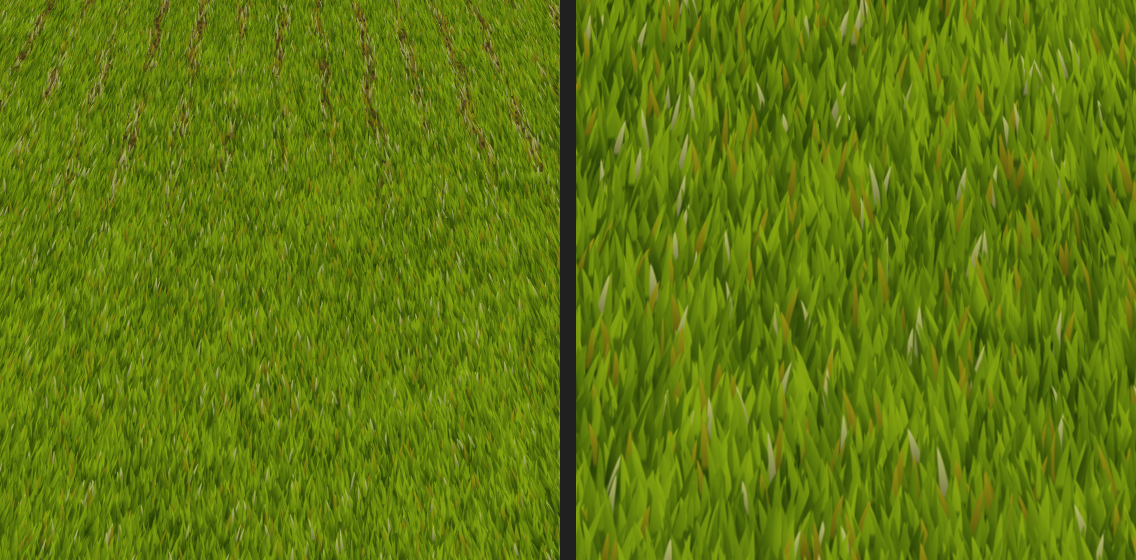
Left, the full canvas; right, a detail of the centre.
Reproduce this texture procedurally as a WebGL 2 fragment shader.

```glsl
#version 300 es
precision highp float;
// A sunlit field of young grass sown in rows that converge towards a far horizon.
// The ground is warped to log-perspective space, where jittered cells each hold one
// tapered blade; blades are painted from far to near over soil and shadow.

#define HORIZON 1.79          // height of the vanishing point
#define CENTRE_X 0.52         // horizontal place of the vanishing point
#define ROW_DENSITY 11.6      // sown rows per unit of ground
#define ROW_SHIFT 0.27
#define CELL vec2(0.007, 0.0032)
#define BLADE_LENGTH 0.026
#define BLADE_HALF_WIDTH 0.0020
#define LEAN 0.64
#define STRAW_SHARE 0.025
#define YELLOW_SHARE 0.06

uniform vec2 u_resolution;
out vec4 fragColor;

const vec3 SHADOW = vec3(0.15, 0.24, 0.02);
const vec3 GREEN = vec3(0.35, 0.47, 0.04);
const vec3 SUNLIT = vec3(0.52, 0.64, 0.06);
const vec3 YELLOW = vec3(0.60, 0.53, 0.07);
const vec3 STRAW = vec3(0.68, 0.70, 0.40);
const vec3 SOIL = vec3(0.33, 0.27, 0.10);

// Integer hash giving three values from 0 to 1
vec3 hash3(vec2 cell, int salt) {
  uvec3 h = uvec3(ivec3(ivec2(cell), salt));
  h = h * 1664525u + 1013904223u;
  h.x += h.y * h.z; h.y += h.z * h.x; h.z += h.x * h.y;
  h ^= h >> 16u;
  h.x += h.y * h.z; h.y += h.z * h.x; h.z += h.x * h.y;
  return vec3(h >> 8u) / 16777216.0;
}

float noise(vec2 p) {
  vec2 i = floor(p), f = fract(p);
  f = f * f * (3.0 - 2.0 * f);
  float low = mix(hash3(i, 7).x, hash3(i + vec2(1, 0), 7).x, f.x);
  float high = mix(hash3(i + vec2(0, 1), 7).x, hash3(i + vec2(1, 1), 7).x, f.x);
  return mix(low, high, f.y);
}

// Bareness of the ground between two rows, strongest far away
float bareGround(vec2 ground) {
  float y = HORIZON - exp(-ground.y);
  float wander = 0.22 * (noise(ground * vec2(14.0, 22.0)) - 0.5);
  float row = ground.x * ROW_DENSITY + ROW_SHIFT + wander;
  float offset = abs(row - floor(row + 0.5));
  float patches = smoothstep(0.15, 0.65, noise(vec2(floor(row + 0.5) * 3.0, ground.y * 16.0)));
  return smoothstep(0.24, 0.05, offset) * smoothstep(0.48, 0.82, y) * mix(0.35, 1.0, patches);
}

vec3 greenTone(float tone) {
  tone = clamp(tone, 0.0, 1.0);
  return tone < 0.5 ? mix(SHADOW, GREEN, tone * 2.0) : mix(GREEN, SUNLIT, tone * 2.0 - 1.0);
}

// Paints the blade rooted in one cell over the given colour
vec3 paintBlade(vec3 under, vec2 ground, vec2 cell, float soft, float clump, float bare) {
  vec3 place = hash3(cell, 1);
  vec2 root = (cell + place.xy) * CELL;
  vec2 q = ground - root;
  float size = BLADE_LENGTH * mix(0.6, 1.0, place.z);
  float t = q.y / size;
  if (t < 0.0 || t > 1.0) return under;

  vec3 look = hash3(cell, 2);
  float lean = (look.x - 0.5) * LEAN + 0.3 * root.x;
  float side = q.x - lean * size * mix(t, t * t, 0.4);
  float halfWidth = BLADE_HALF_WIDTH * mix(0.75, 1.2, look.z) * (1.0 - t * t);
  float cover = smoothstep(soft, -soft, abs(side) - halfWidth);
  if (cover <= 0.0) return under;
  cover *= smoothstep(0.0, 0.15, t) * smoothstep(1.0, 0.88, t);

  // Tone rises to the tip and differs across the fold and between blades
  vec3 kind = hash3(cell, 3);
  float fold = clamp(side / BLADE_HALF_WIDTH, -1.0, 1.0);
  float tone = 0.42 + 0.32 * t + 0.72 * (look.y - 0.5) + 0.10 * fold + clump;
  vec3 color = greenTone(tone);
  float light = 0.65 + 0.45 * t;
  if (kind.x < STRAW_SHARE + 0.28 * bare) color = STRAW * light;
  else if (kind.y < YELLOW_SHARE + 0.25 * bare) color = mix(color, YELLOW * light, 0.75);
  cover *= 1.0 - step(kind.z, 0.62 * bare);
  return mix(under, color, cover);
}

void main() {
  vec2 p = gl_FragCoord.xy / u_resolution;
  float depth = HORIZON - p.y;
  vec2 ground = vec2((p.x - CENTRE_X) / depth, -log(depth));
  float soft = max(0.0006, 0.9 / (min(u_resolution.x, u_resolution.y) * depth));

  // Soil and deep shade under the grass
  float bare = bareGround(ground);
  float broad = noise(ground * vec2(20.0, 26.0)) - 0.5;
  float fine = noise(ground * vec2(75.0, 60.0) + 31.0) - 0.5;
  float clump = 0.16 * broad + mix(0.34, 0.2, p.y) * fine;
  float grain = noise(ground * vec2(260.0, 200.0));
  vec3 color = mix(greenTone(0.1 + 0.3 * grain + clump), SOIL * mix(0.6, 1.5, grain), bare);

  // Far roots first, so that near blades overlap them
  vec2 home = floor(ground / CELL);
  for (int row = 0; row >= -9; row--)
    for (int column = -2; column <= 2; column++)
      color = paintBlade(color, ground, home + vec2(column, row), soft, clump, bare);

  fragColor = vec4(color, 1.0);
}
```
